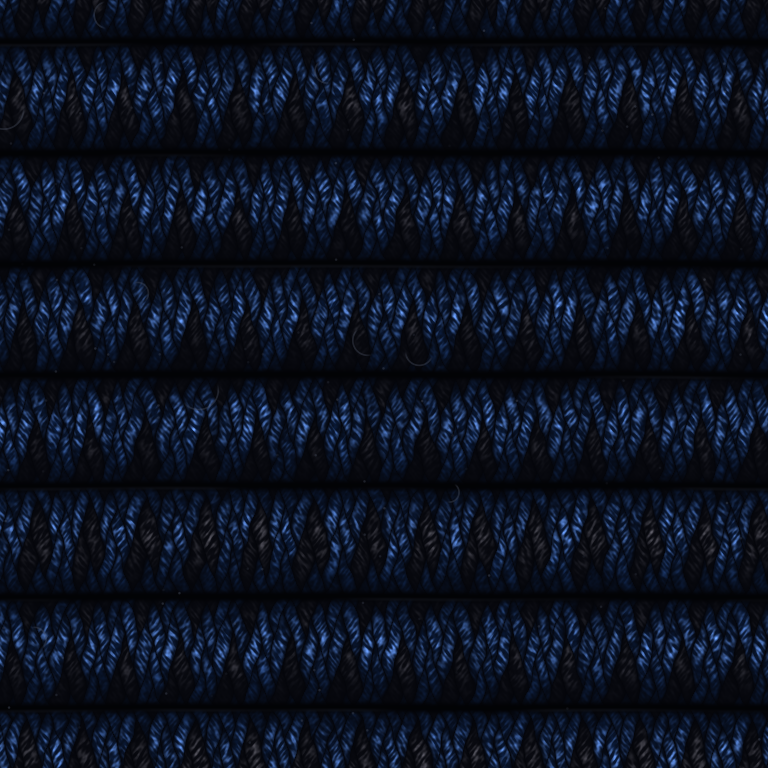
Write a Shadertoy shader that draws this texture.

```glsl
// Stacked rows of navy braided cord with black tracer strands and frayed fibres.

const float PI = 3.14159265;
const float ROW_HEIGHT = 0.1445;   // cord spacing
const float ROW_OFFSET = 0.078;    // height of the lowest groove
const float REPEATS = 13.8;        // braid repeats across the canvas
const float STRANDS = 4.0;         // strands per repeat in each direction
const float LEAN = 1.05;           // strand shift per radian around the cord

const vec3 NAVY = vec3(0.035, 0.125, 0.275);
const vec3 NAVY_SHEEN = vec3(0.36, 0.46, 0.64);
const vec3 BLACK = vec3(0.035, 0.036, 0.045);
const vec3 BLACK_SHEEN = vec3(0.33, 0.32, 0.33);
const vec3 GROOVE = vec3(0.008, 0.010, 0.020);
const vec3 LINT = vec3(0.30, 0.33, 0.40);

float hash(vec2 p) {
    vec3 q = fract(p.xyx * 0.1031);
    q += dot(q, q.yzx + 33.33);
    return fract((q.x + q.y) * q.z);
}

vec2 gradientAt(vec2 cell) {
    float angle = 2.0 * PI * hash(cell);
    return vec2(cos(angle), sin(angle));
}

float gradientNoise(vec2 p) {
    vec2 i = floor(p), f = fract(p);
    vec2 s = f * f * f * (f * (f * 6.0 - 15.0) + 10.0);
    vec2 e = vec2(0.0, 1.0);
    float low = mix(dot(gradientAt(i), f), dot(gradientAt(i + e.yx), f - e.yx), s.x);
    float high = mix(dot(gradientAt(i + e.xy), f - e.xy), dot(gradientAt(i + e.yy), f - e.yy), s.x);
    return mix(low, high, s.y);
}

// Widens the tracer strand (index 0) relative to its neighbours.
float widenTracer(float p) {
    return p - 0.12 * sin(2.0 * PI * (p - 0.5) / STRANDS);
}

// Shades one point of a two-over, two-under braid at (along, angle) on the cord.
vec3 braid(vec2 uv, float along, float angle, float twist, float row) {
    float p = widenTracer(along + LEAN * (angle + twist));
    float q = widenTracer(along - LEAN * (angle + twist));
    bool rising = mod(floor(p) + floor(q), 4.0) < 2.0;

    // Strand on top: its index, position across it and position on its float
    float strand = rising ? floor(p) : floor(q);
    float across = rising ? fract(p) : fract(q);
    float t = rising ? mod(strand + q, 4.0) * 0.5 : mod(strand + p, 4.0) * 0.5 - 1.0;
    float side = 2.0 * across - 1.0;
    float end = 2.0 * t - 1.0;
    float body = sqrt(max(1.0 - side * side, 0.0)) * (1.0 - pow(abs(end), 4.0));

    // Twisted fibres slant against the strand
    float slant = rising ? 0.8 : -0.8;
    vec2 fibreUv = vec2(uv.x + slant * uv.y, uv.x - slant * uv.y);
    float streak = smoothstep(-0.25, 0.5, gradientNoise(fibreUv * vec2(55.0, 185.0)));
    float grain = gradientNoise(uv * 210.0 + 40.0);
    float wear = hash(vec2(strand + (rising ? 0.0 : 91.0), row * 7.0 + 3.0));

    // Broad falloff around the cord and a soft highlight above its middle
    float diffuse = pow(max(cos(angle - 0.08), 0.0), 1.15);
    float sheen = exp(-pow((angle - 0.14) / 0.52, 2.0));
    float gloss = sheen * streak * body * body * (0.65 + 0.6 * wear) * (1.0 + 0.7 * grain);

    bool tracer = mod(strand, STRANDS) < 0.5;
    vec3 base = tracer ? BLACK : NAVY;
    vec3 shine = tracer ? BLACK_SHEEN * 0.75 : NAVY_SHEEN;
    float shade = diffuse * body * (0.5 + 0.45 * streak + 0.35 * grain);
    return GROOVE + base * shade * (0.8 + 0.35 * wear) + shine * gloss * 0.82;
}

// Sparse pale dust; returns coverage.
float dust(vec2 uv, float pixel) {
    vec2 cell = floor(uv * 45.0);
    vec2 centre = 0.2 + 0.6 * vec2(hash(cell + 5.3), hash(cell + 17.9));
    float d = length(fract(uv * 45.0) - centre) / 45.0;
    float dot_ = 1.0 - smoothstep(0.0006, 0.0012 + pixel, d);
    return dot_ * step(0.91, hash(cell + 61.0)) * hash(cell + 33.0);
}

// A loose curled hair; returns coverage.
float hair(vec2 uv, float seed, float pixel) {
    vec2 centre = vec2(hash(vec2(seed, 1.7)), hash(vec2(seed, 8.2)));
    float radius = mix(0.010, 0.026, hash(vec2(seed, 4.4)));
    vec2 d = uv - centre;
    float turn = cos(atan(d.y, d.x) - 2.0 * PI * hash(vec2(seed, 6.1)));
    float line = 1.0 - smoothstep(0.0003, 0.0006 + pixel, abs(length(d) - radius));
    return line * smoothstep(0.1, 0.6, turn);
}

void mainImage(out vec4 fragColor, in vec2 fragCoord) {
    vec2 uv = fragCoord / iResolution.y;
    float pixel = 1.0 / iResolution.y;

    // Cord row and the angle around its round section
    float sag = 0.018 * gradientNoise(vec2(uv.x * 4.0, 2.5));
    float v = (uv.y - ROW_OFFSET) / ROW_HEIGHT + sag;
    float row = floor(v);
    float height = 2.0 * fract(v) - 1.0;
    float angle = asin(height * 0.98);

    // Each row has its own phase, twist and uneven pull
    float phase = STRANDS * hash(vec2(row, 12.0));
    float twist = 0.8 * (hash(vec2(row, 29.0)) - 0.5);
    float pull = 0.45 * gradientNoise(vec2(uv.x * 9.0, row * 3.7 + 0.5))
               + 0.22 * gradientNoise(uv * 38.0);
    float along = uv.x * REPEATS * STRANDS + phase + pull;
    vec3 colour = braid(uv, along, angle + 0.12 * gradientNoise(uv * 31.0 + 9.0), twist, row);

    // Grooves: deep shadow with a faint dusty edge
    colour *= 1.0 - smoothstep(0.86, 0.99, abs(height));
    float edge = smoothstep(0.90, 0.95, height) * (1.0 - smoothstep(0.95, 1.0, height));
    colour += GROOVE + edge * 0.10 * LINT * smoothstep(-0.1, 0.4, gradientNoise(vec2(uv.x * 5.0, row + 0.4)));

    // Loose fibres and dust
    float fuzz = 0.45 * dust(uv, pixel);
    for (int i = 0; i < 9; i++) fuzz = max(fuzz, 0.35 * hair(uv, float(i) + 2.0, pixel));
    fragColor = vec4(mix(colour, LINT, fuzz), 1.0);
}
```
